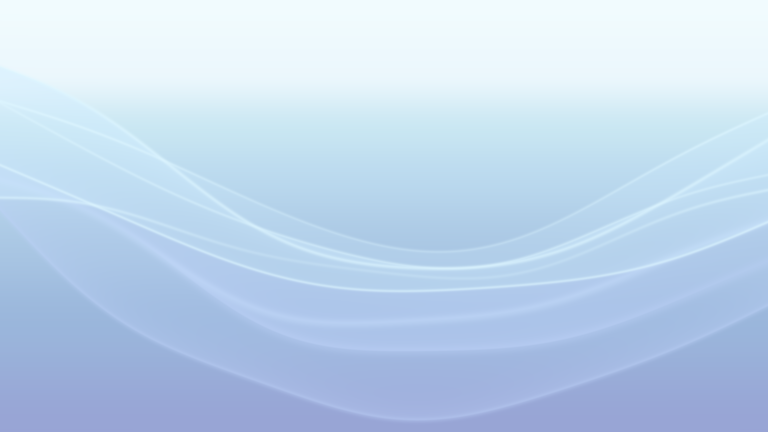
A Shadertoy shader for this background:

```glsl
// Pale blue sky gradient crossed by translucent, sagging silk waves.

// Height of a strand: a line between two end heights, bent by layered sines.
float strand(float x, vec2 ends, float sag, vec4 bends) {
    vec4 harmonics = sin(3.14159 * x * vec4(2.0, 3.0, 4.0, 5.0));
    return 1.0 - mix(ends.x, ends.y, x) - sag * sin(3.14159 * x) - dot(bends, harmonics);
}

// Signed distance above a strand, corrected for its slope.
float above(vec2 uv, vec2 ends, float sag, vec4 bends) {
    float h = strand(uv.x, ends, sag, bends);
    float rise = (strand(uv.x + 0.002, ends, sag, bends) - h) / 0.002;
    return (uv.y - h) / length(vec2(1.0, rise * iResolution.y / iResolution.x));
}

// Fine highlight along a strand.
float thread(float d, float width) {
    float w = max(width, 0.8 / iResolution.y);
    return exp(-d * d / (w * w));
}

// Soft light on the positive side of a strand.
float veil(float d, float reach) {
    return smoothstep(-0.003, 0.003, d) * exp(-max(d, 0.0) / reach);
}

// Coverage of the sheet stretched between two strands.
float sheet(float a, float b) {
    return smoothstep(-0.002, 0.002, a) * smoothstep(-0.002, 0.002, -b)
         + smoothstep(-0.002, 0.002, b) * smoothstep(-0.002, 0.002, -a);
}

vec3 sky(float y) {
    vec3 c = mix(vec3(0.595, 0.645, 0.835), vec3(0.605, 0.715, 0.86), smoothstep(0.0, 0.28, y));
    c = mix(c, vec3(0.67, 0.785, 0.895), smoothstep(0.24, 0.47, y));
    c = mix(c, vec3(0.735, 0.855, 0.935), smoothstep(0.42, 0.62, y));
    c = mix(c, vec3(0.79, 0.905, 0.95), smoothstep(0.58, 0.72, y));
    c = mix(c, vec3(0.925, 0.97, 0.99), smoothstep(0.69, 0.84, y));
    return mix(c, vec3(0.945, 0.985, 0.995), smoothstep(0.82, 1.0, y));
}

void mainImage(out vec4 fragColor, in vec2 fragCoord) {
    vec2 uv = fragCoord / iResolution.xy;
    float x = uv.x;
    vec3 color = sky(uv.y);

    // Upper strands
    float crest = above(uv, vec2(0.155, 0.324), 0.369, vec4(-0.030, -0.0167, -0.0146, -0.0093));
    float arch = above(uv, vec2(0.234, 0.262), 0.301, vec4(-0.0387, -0.0238, 0.0067, -0.0035));
    float fold = above(uv, vec2(0.238, 0.405), 0.276, vec4(-0.0014, -0.0132, 0.012, -0.0046));
    float drift = above(uv, vec2(0.458, 0.440), 0.175, vec4(-0.0294, -0.0192, 0.0028, -0.0118));

    // Lower strands
    float sweep = above(uv, vec2(0.382, 0.514), 0.227, vec4(-0.0046, 0.0028, -0.0088, 0.0012));
    float swell = above(uv, vec2(0.417, 0.514), 0.280, vec4(0.0014, -0.0146, -0.0134, -0.0125));
    float basin = above(uv, vec2(0.421, 0.606), 0.291, vec4(-0.0188, -0.0192, -0.0213, -0.0113));
    float hem = above(uv, vec2(0.486, 0.708), 0.371, vec4(0.0234, 0.010, 0.0127, 0.0097));

    float middle = smoothstep(0.05, 0.35, x) * smoothstep(1.1, 0.7, x);
    float sides = smoothstep(0.15, 0.5, abs(x - 0.55));

    // Lavender body of the lower cloth
    vec3 lavender = vec3(0.74, 0.82, 0.97);
    color = mix(color, lavender, 0.16 * sheet(hem, sweep));
    color = mix(color, lavender, 0.26 * sheet(basin, sweep) * middle);
    color = mix(color, lavender, 0.30 * veil(hem, 0.045));
    color = mix(color, lavender, 0.34 * veil(basin, 0.05) * middle);
    color = mix(color, lavender, 0.25 * veil(swell, 0.04));
    color = mix(color, lavender, 0.30 * thread(hem, 0.006));
    color = mix(color, lavender, 0.32 * thread(basin, 0.012) * smoothstep(0.1, 0.3, x));
    color = mix(color, vec3(0.78, 0.87, 0.99), 0.38 * thread(swell, 0.010));

    // Icy sheets between the upper strands
    vec3 ice = vec3(0.82, 0.93, 1.0);
    color = mix(color, ice, 0.24 * sheet(crest, fold));
    color = mix(color, ice, 0.20 * sheet(arch, crest));
    color = mix(color, ice, 0.18 * sheet(drift, fold));
    color = mix(color, ice, 0.15 * sheet(sweep, drift));
    color = mix(color, ice, 0.28 * veil(-crest, 0.06));
    color = mix(color, ice, 0.18 * veil(-arch, 0.05) * sides);
    color = mix(color, ice, 0.22 * veil(sweep, 0.035));

    // Bright edges
    vec3 gleam = vec3(0.87, 0.965, 1.0);
    color = mix(color, gleam, 0.58 * thread(crest, 0.0045));
    color = mix(color, gleam, (0.28 + 0.35 * sides) * thread(arch, 0.0035));
    color = mix(color, gleam, 0.42 * thread(fold, 0.0035));
    color = mix(color, gleam, (0.22 + 0.3 * sides) * thread(drift, 0.004));
    color = mix(color, gleam, 0.58 * thread(sweep, 0.0035));

    fragColor = vec4(color, 1.0);
}
```
